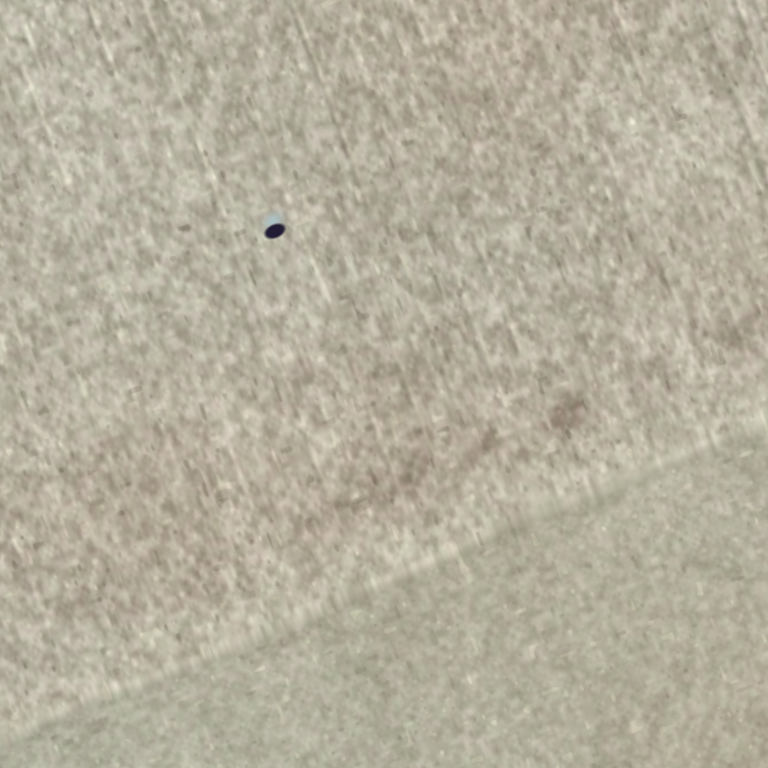
A Shadertoy shader for this texture:

```glsl
// Aerial view of a dry stubble field with slanted rows, a pale bank and bare ground below.
#define STUBBLE vec3(0.716, 0.686, 0.618)
#define BARE_SOIL vec3(0.692, 0.678, 0.604)
#define PALE_BANK vec3(0.755, 0.733, 0.662)
#define MAUVE_SHADE vec3(0.110, 0.125, 0.120)
#define ROW_LEAN 0.38
#define BANK_SLOPE 0.42
#define BANK_START 0.032
#define GRAIN_SCALE 105.0
#define GRAIN_CONTRAST 0.155
#define ROW_CONTRAST 0.085
#define STONE_POS vec2(0.358, 0.699)

float hash(vec2 p) {
    vec3 q = fract(vec3(p.xyx) * 0.1031);
    q += dot(q, q.yzx + 33.33);
    return fract((q.x + q.y) * q.z);
}

float noise(vec2 p) {
    vec2 i = floor(p), f = fract(p);
    f = f * f * (3.0 - 2.0 * f);
    return mix(mix(hash(i), hash(i + vec2(1, 0)), f.x),
               mix(hash(i + vec2(0, 1)), hash(i + vec2(1, 1)), f.x), f.y);
}

float fbm(vec2 p) {
    float sum = 0.0, weight = 0.5;
    for (int i = 0; i < 4; i++) {
        sum += weight * noise(p);
        p = mat2(0.8, 0.6, -0.6, 0.8) * p * 2.03 + 17.1;
        weight *= 0.5;
    }
    return sum / 0.9375;
}

// Soft bell around zero
float bell(float d, float width) {
    return exp(-d * d / (width * width));
}

// Broken thin rows: pale stalks with a dark furrow beside them
float rows(vec2 rowPos, float spacing, float seed) {
    float across = rowPos.x + 0.003 * (noise(vec2(rowPos.y * 9.0, seed)) - 0.5);
    float id = floor(across / spacing);
    float rnd = hash(vec2(id, seed));
    float d = (fract(across / spacing) - 0.3 - 0.4 * rnd) * spacing;
    float run = smoothstep(0.42, 0.78, noise(vec2(id * 7.3 + seed, rowPos.y * 5.0)));
    float gaps = 0.35 + 0.9 * noise(vec2(id * 3.7 + seed, rowPos.y * 48.0));
    float furrow = bell(d + 0.0065, 0.0038) * (0.3 + 0.7 * rnd);
    return (bell(d, 0.0036) - furrow) * run * gaps;
}

// Faint pale track along a segment
float track(vec2 p, vec2 a, vec2 b, float width) {
    vec2 ab = b - a;
    float t = clamp(dot(p - a, ab) / dot(ab, ab), 0.0, 1.0);
    float d = length(p - a - ab * t);
    return bell(d, width) * (0.3 + noise(p * 45.0));
}

void mainImage(out vec4 fragColor, in vec2 fragCoord) {
    vec2 p = fragCoord / iResolution.xy;
    vec2 rowPos = vec2(p.x + ROW_LEAN * p.y, p.y - ROW_LEAN * p.x);

    // Signed height above the wavering edge of the bank
    float waver = 0.024 * (fbm(vec2(p.x * 9.0, 4.0)) - 0.5);
    float h = p.y - BANK_START - BANK_SLOPE * p.x + waver;
    float field = smoothstep(-0.008, 0.012, h);

    // Ground tones and broad patches
    vec3 color = mix(BARE_SOIL, STUBBLE, smoothstep(-0.01, 0.10, h));
    float patches = fbm(p * 6.0 + 3.0) - 0.5;
    color += patches * mix(vec3(0.085, 0.080, 0.085), vec3(0.085, 0.100, 0.105), field);
    color += (noise(p * 3.0 + 40.0) - 0.5) * vec3(-0.018, 0.006, 0.012);

    // Pale bank, bright crest, and the mauve strip behind it
    float bank = field * (1.0 - smoothstep(0.03, 0.10, h + 0.05 * patches));
    color = mix(color, PALE_BANK, 0.75 * bank);
    float crest = bell(h - 0.006, 0.007) * smoothstep(0.3, 0.75, noise(vec2(p.x * 16.0, 8.0)));
    color += 0.055 * crest;
    color -= 0.035 * bell(h + 0.012, 0.009) * noise(vec2(p.x * 22.0, 2.0));
    float strip = bell(h - 0.125, 0.028) * smoothstep(0.35, 0.7, fbm(p * 19.0));
    color -= MAUVE_SHADE * strip * (0.35 + 0.65 * smoothstep(0.25, 0.55, p.x));

    // Wide rows everywhere, tight rows toward the upper right
    float rowArea = smoothstep(0.07, 0.18, h);
    float tight = smoothstep(0.85, 1.25, rowPos.x);
    float lines = rows(rowPos, 0.088, 5.0) + 0.6 * rows(rowPos, 0.053, 21.0)
                + 0.9 * tight * rows(rowPos, 0.027, 43.0);
    color += ROW_CONTRAST * rowArea * lines * vec3(1.0, 0.98, 0.88);

    // Wheel tracks on the bare ground
    float tracks = track(p, vec2(0.605, 0.20), vec2(0.617, 0.12), 0.006)
                 + track(p, vec2(0.617, 0.12), vec2(0.608, 0.01), 0.006)
                 + 0.6 * track(p, vec2(0.53, 0.30), vec2(0.46, 0.14), 0.004)
                 + 0.5 * track(p, vec2(0.55, 0.10), vec2(0.57, 0.01), 0.005);
    color += 0.045 * tracks;

    // Grain, stretched along the rows in the field
    vec2 grainPos = rowPos * vec2(1.0, mix(0.9, 0.7, field)) * GRAIN_SCALE;
    float grain = (noise(grainPos) - 0.5) + 0.65 * (noise(grainPos * 1.83 + 31.0) - 0.5)
                + 0.45 * (noise(grainPos * 0.46 + 73.0) - 0.5);
    color += GRAIN_CONTRAST * mix(0.62, 1.0, field) * grain * vec3(0.96, 1.0, 1.02);
    color += 0.022 * (noise(p * 85.0 + 90.0) - 0.5) * vec3(1.0, -0.5, 0.6);

    // Scattered straw flecks and dark clods
    float fleck = noise(grainPos * 0.8 + 140.0);
    color += 0.07 * smoothstep(0.83, 0.97, fleck) * vec3(1.0, 0.97, 0.80);
    color -= 0.09 * smoothstep(0.17, 0.03, fleck) * mix(0.6, 1.0, field);

    // Single stone: bluish lit top over a dark shadow
    vec2 s = p - STONE_POS;
    s.y -= 0.25 * s.x;
    color = mix(color, vec3(0.66, 0.77, 0.80), 0.85 * bell(length((s - vec2(-0.002, 0.014)) * vec2(0.8, 1.0)), 0.009));
    float shadow = 1.0 - smoothstep(0.75, 1.25, length(s / vec2(0.013, 0.009)));
    color = mix(color, vec3(0.13, 0.11, 0.20), shadow);

    fragColor = vec4(clamp(color, 0.0, 1.0), 1.0);
}
```
